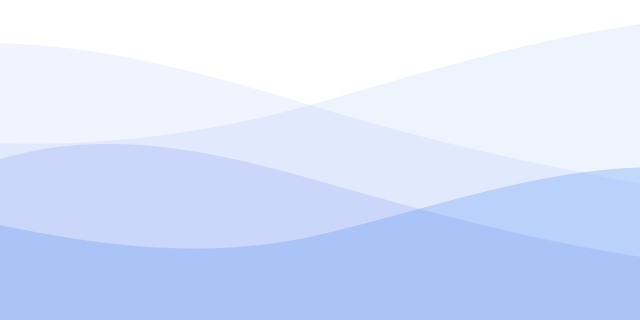
Give the GLSL for this background, as a Shadertoy shader.

```glsl
// Four translucent blue waves crossing over a white sky.
// Each crest is a smooth Hermite curve through the left, centre and right of
// the canvas; the tints are blended from back to front so overlaps deepen.

const int WAVE_COUNT = 4;
const vec3 SKY = vec3(1.0);

// Crest heights at left, centre and right, as fractions of canvas height.
const vec3 CREST[WAVE_COUNT] = vec3[](
    vec3(0.8646, 0.6625, 0.4271),
    vec3(0.5521, 0.6807, 0.9245),
    vec3(0.5026, 0.4336, 0.1979),
    vec3(0.2969, 0.2669, 0.4766));

// Rise of each crest per canvas width at the same three places.
const vec3 SLOPE[WAVE_COUNT] = vec3[](
    vec3(-0.04, -0.61, -0.36),
    vec3(-0.06,  0.58,  0.28),
    vec3( 0.60, -0.57, -0.30),
    vec3(-0.42,  0.47,  0.06));

// Tint in rgb, opacity in a.
const vec4 TINT[WAVE_COUNT] = vec4[](
    vec4(0.44, 0.51, 0.98, 0.10),
    vec4(0.30, 0.58, 0.98, 0.10),
    vec4(0.455, 0.54, 0.93, 0.20),
    vec4(0.416, 0.627, 0.956, 0.33));

// Cubic from height a to height b with end slopes sa and sb, t in 0..1.
float hermite(float a, float b, float sa, float sb, float t) {
    float s = 1.0 - t;
    return mix(a, b, t * t * (3.0 - 2.0 * t)) + t * s * (sa * s - sb * t);
}

// Two cubic halves joined at the canvas centre.
float crestHeight(vec3 crest, vec3 slope, float x) {
    vec3 halfSlope = 0.5 * slope;
    return x < 0.5
        ? hermite(crest.x, crest.y, halfSlope.x, halfSlope.y, 2.0 * x)
        : hermite(crest.y, crest.z, halfSlope.y, halfSlope.z, 2.0 * x - 1.0);
}

void mainImage(out vec4 fragColor, in vec2 fragCoord) {
    vec2 uv = fragCoord / iResolution.xy;
    vec3 color = SKY;

    // Fill below each crest, with an edge softened over one pixel.
    for (int i = 0; i < WAVE_COUNT; i++) {
        float depth = crestHeight(CREST[i], SLOPE[i], uv.x) - uv.y;
        float coverage = clamp(depth * iResolution.y + 0.5, 0.0, 1.0);
        color = mix(color, TINT[i].rgb, TINT[i].a * coverage);
    }

    fragColor = vec4(color, 1.0);
}
```
